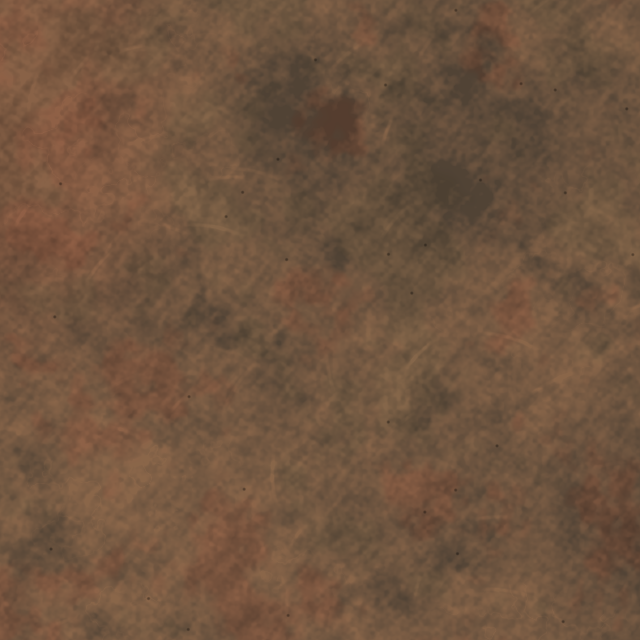
Give the GLSL for this texture, as a WebGL 1 fragment shader.

```glsl
precision highp float;
// Draws a worn, stained brown leather surface with rust bloom, mottling and faint scratches.

#define UMBER vec3(0.325, 0.267, 0.212)
#define OCHRE vec3(0.505, 0.377, 0.275)
#define RUST vec3(0.505, 0.325, 0.238)
#define OLIVE vec3(0.390, 0.330, 0.238)
#define BASE_SHADE 0.79
#define CLOUDING 0.40
#define MOTTLING 0.34
#define FIBRE 0.17
#define GRAIN 0.19
#define SCRATCH_GRID 10.0
#define SPECK_GRID 19.0

uniform vec2 u_resolution;

float hash(vec2 p) {
  return fract(sin(dot(p, vec2(127.1, 311.7))) * 43758.55);
}

vec2 hash2(vec2 p) {
  return vec2(hash(p), hash(p + 57.3));
}

mat2 rotation(float angle) {
  float c = cos(angle), s = sin(angle);
  return mat2(c, s, -s, c);
}

// Smooth cellular noise: jittered points blended by distance, -1 to 1.
float cellNoise(vec2 p) {
  vec2 base = floor(p);
  float sum = 0.0, total = 0.0;
  for (int j = -1; j <= 1; j++) {
    for (int i = -1; i <= 1; i++) {
      vec2 cell = base + vec2(float(i), float(j));
      vec2 d = p - cell - 0.5 - 0.6 * (hash2(cell) - 0.5);
      float weight = exp(-4.0 * dot(d, d));
      sum += weight * hash(cell + 19.7);
      total += weight;
    }
  }
  return 2.0 * sum / total - 1.0;
}

// Octaves of cellular noise; a higher roughness keeps more fine detail.
float layeredNoise(vec2 p, float roughness) {
  float sum = 0.0, amplitude = 0.5;
  for (int i = 0; i < 4; i++) {
    sum += amplitude * cellNoise(p);
    p = rotation(0.6) * p * 2.03 + 11.3;
    amplitude *= roughness;
  }
  return sum;
}

// Soft elliptical stain, 1 at its centre, with a firmer rim than a Gaussian.
float stain(vec2 p, vec2 centre, vec2 radii) {
  vec2 d = (p - centre) / radii;
  float q = dot(d, d);
  return exp(-q * (0.5 + 0.5 * q));
}

// Sparse short strokes, mostly rising to the right.
float scratches(vec2 uv) {
  vec2 p = uv * SCRATCH_GRID;
  vec2 base = floor(p);
  float ink = 0.0;
  for (int j = -1; j <= 1; j++) {
    for (int i = -1; i <= 1; i++) {
      vec2 cell = base + vec2(float(i), float(j));
      vec2 d = p - cell - hash2(cell + 3.1);
      float angle = 0.75 + 2.4 * (hash(cell + 8.4) - 0.5);
      d = d * rotation(angle);
      d.y += 0.25 * d.x * d.x;
      float halfLength = mix(0.15, 0.6, hash(cell + 5.9));
      float stroke = 1.0 - smoothstep(0.006, 0.045, abs(d.y));
      stroke *= 1.0 - smoothstep(0.3 * halfLength, halfLength, abs(d.x));
      ink = max(ink, stroke * step(0.5, hash(cell + 41.2)));
    }
  }
  return ink;
}

// Rare dark pinholes.
float specks(vec2 uv) {
  vec2 p = uv * SPECK_GRID;
  vec2 cell = floor(p);
  float d = length(fract(p) - mix(vec2(0.2), vec2(0.8), hash2(cell + 2.6)));
  return (1.0 - smoothstep(0.01, 0.07, d)) * step(0.93, hash(cell + 71.0));
}

void main() {
  vec2 uv = gl_FragCoord.xy / min(u_resolution.x, u_resolution.y);
  float clouds = layeredNoise(uv * 4.0 + 2.7, 0.62);
  float mottle = layeredNoise(uv * 20.0 + 31.0, 0.72);
  float patches = layeredNoise(uv * 9.0 + 53.0, 0.65);
  float tint = layeredNoise(uv * 7.0 + 87.0, 0.68);
  vec2 warped = uv + 0.04 * vec2(clouds, patches) + 0.02 * mottle;

  // Lightness: stains, clouding, then fibres and fine grain.
  float shade = BASE_SHADE + CLOUDING * clouds + MOTTLING * mottle;
  shade -= 0.45 * stain(warped, vec2(0.70, 0.75), vec2(0.25, 0.18));
  shade -= 0.55 * stain(warped, vec2(0.45, 0.83), vec2(0.095, 0.09));
  shade -= 0.40 * stain(warped, vec2(1.02, 0.08), vec2(0.16, 0.25));
  shade -= 0.36 * smoothstep(0.20, 0.55, patches);
  vec2 along = uv * rotation(0.85);
  shade += FIBRE * cellNoise(along * vec2(32.0, 110.0));
  shade += 0.6 * FIBRE * cellNoise(uv * rotation(-0.5) * vec2(40.0, 130.0));
  shade += GRAIN * cellNoise(uv * 150.0);

  // Pale wisps and scratches.
  float wisp = 1.0 - smoothstep(0.0, 0.05, abs(tint - 0.4 * mottle));
  shade += 0.14 * wisp * smoothstep(-0.1, 0.3, clouds);
  shade += 0.30 * scratches(uv) * clamp(0.6 + 1.2 * mottle, 0.0, 1.2);

  // Colour: umber to ochre, with rust and olive tints.
  shade = clamp(shade, -0.05, 1.2);
  vec3 colour = mix(UMBER, OCHRE, shade);
  float rust = 0.75 * stain(warped, vec2(0.0, 0.82), vec2(0.24, 0.32));
  rust += 0.55 * smoothstep(0.15, 0.50, tint);
  float olive = 0.3 * smoothstep(0.05, 0.45, -tint);
  colour = mix(colour, RUST * (0.70 + 0.36 * shade), clamp(rust, 0.0, 0.8));
  colour = mix(colour, OLIVE * (0.72 + 0.42 * shade), olive);
  colour *= 1.0 - 0.35 * specks(uv);
  gl_FragColor = vec4(colour, 1.0);
}
```
